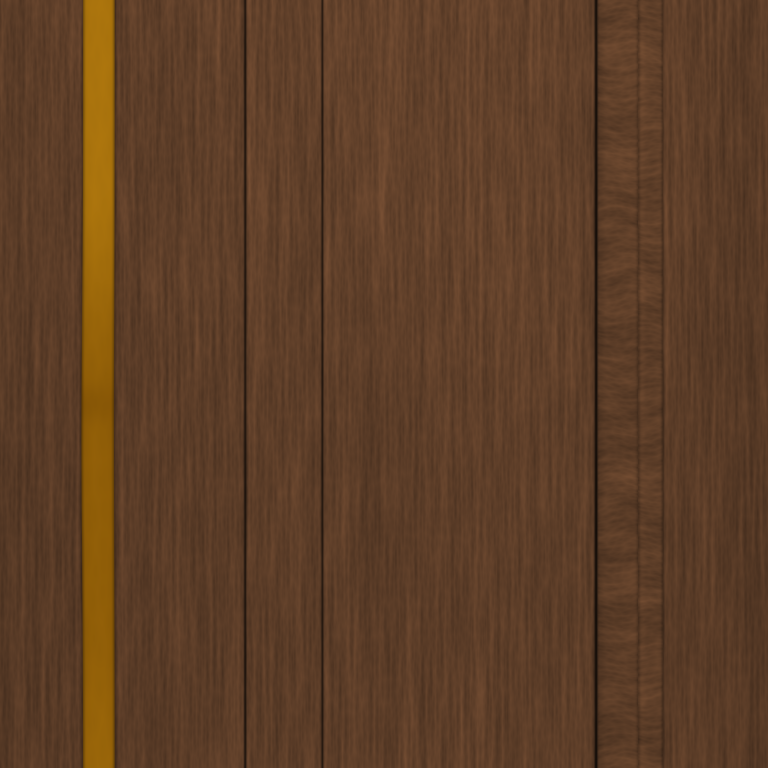
Give the GLSL for this texture, as a Shadertoy shader.

```glsl
vec2 hash2(vec2 p) {
    vec3 q = fract(p.xyx * vec3(0.1031, 0.1030, 0.0973));
    q += dot(q, q.yzx + 33.33);
    return fract((q.xx + q.yz) * q.zy);
}

// Distance to the nearest scattered point, centred near zero
float cellular(vec2 p) {
    vec2 cell = floor(p), local = fract(p);
    float nearest = 2.0;
    for (int j = -1; j <= 1; j++) {
        for (int i = -1; i <= 1; i++) {
            vec2 offset = vec2(i, j);
            vec2 d = offset + hash2(cell + offset) - local;
            nearest = min(nearest, dot(d, d));
        }
    }
    return sqrt(nearest) - 0.46;
}

float ridge(float x, float center, float width) {
    float d = (x - center) / width;
    return exp(-d * d);
}

float band(float x, float left, float right, float soft) {
    return smoothstep(left - soft, left + soft, x)
         * (1.0 - smoothstep(right - soft, right + soft, x));
}

// Long vertical fibres, from broad streaks to short pores
float verticalGrain(vec2 p) {
    float x = p.x + 0.0012 * sin(p.y * 5.0 + p.x * 17.0);
    float grain = 0.10 * cellular(vec2(x * 42.0, p.y * 1.3));
    grain += 0.15 * cellular(vec2(x * 105.0 + 7.0, p.y * 3.0));
    grain += 0.20 * cellular(vec2(x * 190.0 + 31.0, p.y * 11.0));
    grain += 0.10 * cellular(vec2(x * 240.0, p.y * 70.0));
    return grain + 0.018 * sin(x * 610.0 + 2.0 * sin(x * 83.0));
}

// Rippled fibres running across the narrow inlay
float crossGrain(vec2 p, float seam) {
    float side = step(seam, p.x);
    float y = p.y + 0.003 * sin(p.x * 75.0 + p.y * 19.0) + side * 0.017;
    float grain = 0.17 * cellular(vec2(p.x * 12.0 + side * 9.0, y * 34.0));
    grain += 0.19 * cellular(vec2(p.x * 23.0, y * 125.0));
    grain += 0.12 * cellular(vec2(p.x * 90.0, y * 210.0));
    return grain + 0.025 * sin(y * 67.0 + 2.0 * sin(y * 21.0));
}

// Soft light: brighter toward upper centre, dimmer at the sides and base
float panelLight(vec2 p) {
    float light = 0.97 + 0.07 * smoothstep(0.1, 1.0, p.y);
    light += 0.05 * ridge(p.x, 0.58, 0.24);
    light -= 0.07 * smoothstep(0.86, 1.0, p.x);
    light -= 0.05 * (1.0 - smoothstep(0.0, 0.12, p.x));
    return light - 0.06 * ridge(p.x, 0.5, 0.06) * ridge(p.y, 0.43, 0.25);
}

vec3 goldColor(vec2 p, float across) {
    vec3 deepGold = vec3(0.52, 0.33, 0.02);
    vec3 paleGold = vec3(0.67, 0.455, 0.05);
    float sheen = 0.24 + 0.70 * smoothstep(0.46, 0.78, p.y);
    sheen += 0.22 * (1.0 - smoothstep(0.0, 0.2, p.y));
    sheen -= 0.20 * ridge(p.y, 0.475, 0.025);
    sheen += 0.12 * sin(across * 3.1) - 0.04;
    vec3 gold = mix(deepGold, paleGold, clamp(sheen, 0.0, 1.0));
    return gold * (1.0 + 0.03 * cellular(p * vec2(90.0, 25.0)));
}

void mainImage(out vec4 fragColor, in vec2 fragCoord) {
    vec2 uv = fragCoord / iResolution.xy;
    float soft = 0.75 / iResolution.x;
    float inlayLeft = 0.778, inlayRight = 0.863, inlaySeam = 0.831;

    // Wood panels
    vec3 brown = vec3(0.365, 0.242, 0.158);
    vec3 wood = brown * panelLight(uv) * (1.0 + verticalGrain(uv));

    // Cross-grained inlay
    vec3 inlay = vec3(0.372, 0.247, 0.160) * (0.96 + 0.07 * uv.y);
    inlay *= 1.0 + crossGrain(uv, inlaySeam);
    inlay *= 1.0 - 0.18 * ridge(uv.x, inlaySeam, 0.0025);
    inlay *= 1.0 + 0.05 * ridge(uv.x, inlaySeam + 0.006, 0.004);
    wood = mix(wood, inlay, band(uv.x, inlayLeft, inlayRight, soft));

    // Panel joints with narrow shadows and faint bevels
    float joint = 0.65 * ridge(uv.x, 0.3193, 0.0019);
    joint += 0.58 * ridge(uv.x, 0.4198, 0.0017);
    joint += 0.68 * ridge(uv.x, 0.7762, 0.0022);
    joint += 0.24 * ridge(uv.x, inlayRight, 0.0022);
    joint += 0.10 * ridge(uv.x, 0.779, 0.007);
    joint -= 0.09 * ridge(uv.x, 0.3245, 0.0025);
    joint -= 0.07 * ridge(uv.x, 0.4245, 0.0025);
    wood *= 1.0 - joint;

    // Gold strip with a slight bend and dark edges
    float bend = -0.0022 * ridge(uv.y, 0.43, 0.22);
    float left = 0.1082 + bend, right = 0.1493 + 0.4 * bend;
    float edge = ridge(uv.x, left, 0.0025) + ridge(uv.x, right, 0.0025);
    float across = clamp((uv.x - left) / (right - left), 0.0, 1.0);
    vec3 color = mix(wood, goldColor(uv, across), band(uv.x, left, right, soft));
    color *= 1.0 - 0.27 * edge;

    fragColor = vec4(color, 1.0);
}
```
